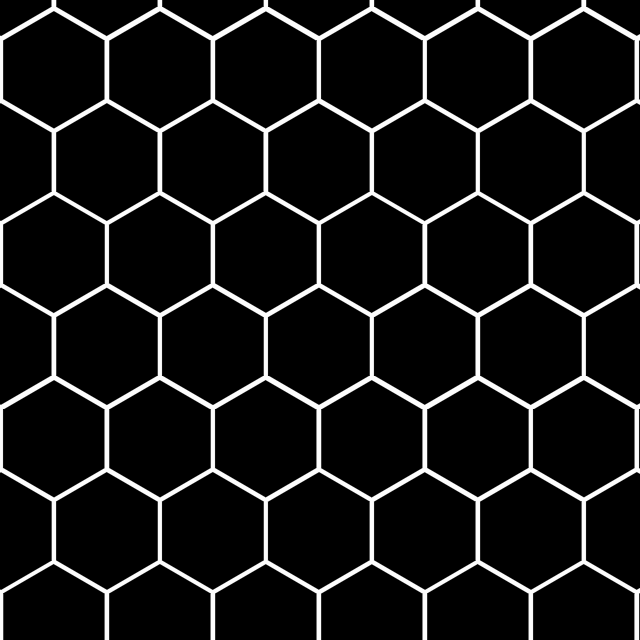
Give the GLSL for this pattern, as a three.js fragment shader.

```glsl
varying vec2 vUv;

const float SQRT3 = 1.7320508;

float hash(vec2 p) {
  return fract(sin(dot(p, vec2(127.1, 311.7))) * 43758.5);
}

// Offset from the nearest centre of a hexagon lattice with unit column pitch
vec2 hexOffset(vec2 p) {
  vec2 period = vec2(1.0, SQRT3);
  vec2 a = mod(p + 0.5 * period, period) - 0.5 * period;
  vec2 b = mod(p, period) - 0.5 * period;
  return dot(a, a) < dot(b, b) ? a : b;
}

void main() {
  // Six columns across, slightly stretched rows
  vec2 p = (vUv - vec2(0.0014, 0.1705)) / vec2(0.1656, 0.1664);
  vec2 offset = hexOffset(p);

  // Closest of the three pairs of walls
  vec2 normal = vec2(1.0, 0.0);
  float reach = abs(offset.x);
  for (int i = 0; i < 2; i++) {
    vec2 slanted = vec2(0.5, (float(i) - 0.5) * SQRT3);
    float along = abs(dot(offset, slanted));
    if (along > reach) {
      reach = along;
      normal = slanted;
    }
  }
  float wallDistance = 0.5 - reach;

  // Slight differences in thickness, per wall and per slanted row
  vec2 middle = p - offset + 0.5 * normal * sign(dot(offset, normal));
  vec2 wallId = floor(middle * vec2(4.0, 4.0 / SQRT3) + 0.5);
  float halfWidth = 0.0213 + 0.003 * (hash(wallId) - 0.5);
  if (normal.y != 0.0) {
    float rowY = middle.y * 0.1664 + 0.1705;
    halfWidth += 0.0008 + 0.002 * cos((rowY - 0.387) * 10.9);
  }

  // White walls on black cells
  float blur = 0.7 * fwidth(p.x);
  float wall = 1.0 - smoothstep(-blur, blur, wallDistance - halfWidth);
  gl_FragColor = vec4(vec3(0.993 * wall), 1.0);
}
```
